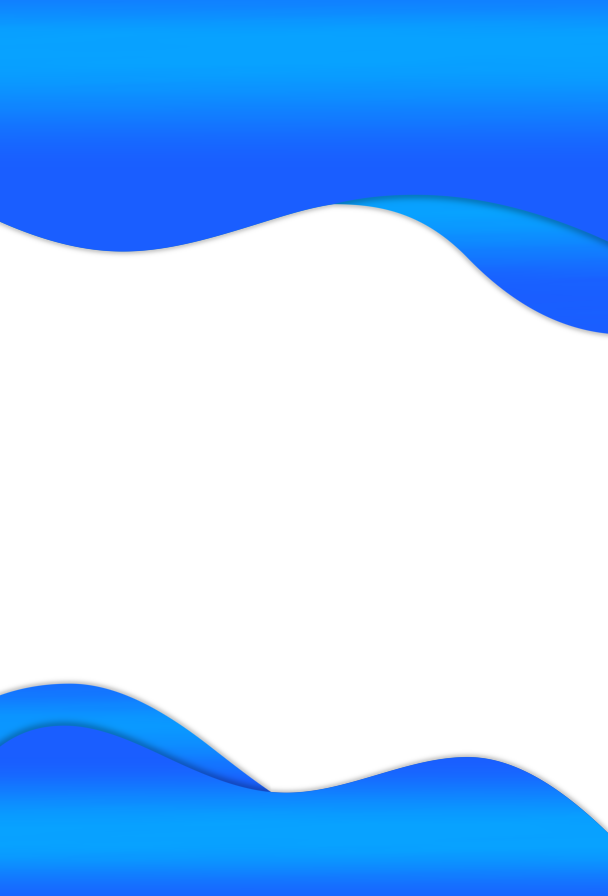
Give the GLSL for this background, as a WebGL 1 fragment shader.

```glsl
precision highp float;
// White sheet framed by blue waves above and below, each with a folded ribbon.
// Edges are cubic Hermite curves; vertical gradients, soft edge shadows and
// faint brushed streaks shade the layers.
uniform vec2 u_resolution;

#define CYAN vec3(0.03, 0.635, 1.0)
#define BLUE vec3(0.10, 0.37, 1.0)
#define PAPER_SHADE 0.20
#define PAPER_BLUR 0.0040
#define FOLD_SHADE 0.24
#define FOLD_BLUR 0.0060
#define STREAK_SCALE vec2(5.0, 190.0)
#define STREAK_AMOUNT 0.025

// Curve from knot a to knot b, knots being (x, y, slope); keeps y left of a.
float span(float y, float x, vec3 a, vec3 b) {
  if (x < a.x) return y;
  float w = b.x - a.x;
  float t = (x - a.x) / w;
  float s = t * t * (3.0 - 2.0 * t);
  float bend = t * (1.0 - t) * w;
  return mix(a.y, b.y, s) + bend * ((1.0 - t) * a.z - t * b.z);
}

// Edge heights, measured downwards: top outer, top fold, bottom outer, bottom fold.
vec4 edges(float x) {
  float top = span(0.0, x, vec3(-0.1, 0.21, 0.40), vec3(0.0, 0.2474, 0.30));
  top = span(top, x, vec3(0.0, 0.2474, 0.30), vec3(0.202, 0.2806, 0.0));
  top = span(top, x, vec3(0.202, 0.2806, 0.0), vec3(0.423, 0.25, -0.21));
  top = span(top, x, vec3(0.423, 0.25, -0.21), vec3(0.548, 0.2279, -0.10));

  float topOuter = span(top, x, vec3(0.548, 0.2279, 0.0), vec3(0.769, 0.2878, 0.70));
  topOuter = span(topOuter, x, vec3(0.769, 0.2878, 0.70), vec3(1.0, 0.3724, 0.07));

  float topFold = span(top, x, vec3(0.548, 0.2279, -0.17), vec3(0.683, 0.2174, 0.0));
  topFold = span(topFold, x, vec3(0.683, 0.2174, 0.0), vec3(1.0, 0.2695, 0.31));

  float low = span(0.0, x, vec3(-0.1, 0.91, -0.9), vec3(0.0, 0.8333, -0.51));
  low = span(low, x, vec3(0.0, 0.8333, -0.51), vec3(0.106, 0.8099, 0.0));
  low = span(low, x, vec3(0.106, 0.8099, 0.0), vec3(0.269, 0.8438, 0.32));
  low = span(low, x, vec3(0.269, 0.8438, 0.32), vec3(0.446, 0.884, 0.06));
  low = span(low, x, vec3(0.446, 0.884, 0.06), vec3(0.471, 0.8848, 0.0));
  low = span(low, x, vec3(0.471, 0.8848, 0.0), vec3(0.769, 0.845, 0.0));
  low = span(low, x, vec3(0.769, 0.845, 0.0), vec3(1.0, 0.9297, 0.66));

  float lowOuter = span(0.0, x, vec3(-0.1, 0.81, -0.40), vec3(0.0, 0.776, -0.24));
  lowOuter = span(lowOuter, x, vec3(0.0, 0.776, -0.24), vec3(0.115, 0.763, 0.0));
  lowOuter = span(lowOuter, x, vec3(0.115, 0.763, 0.0), vec3(0.346, 0.8333, 0.53));
  lowOuter = span(lowOuter, x, vec3(0.346, 0.8333, 0.53), vec3(0.446, 0.884, 0.46));
  lowOuter = x < 0.446 ? lowOuter : low;

  return vec4(topOuter, topFold, lowOuter, low);
}

float hash(vec2 p) {
  vec3 q = fract(vec3(p.xyx) * 0.1031);
  q += dot(q, q.yzx + 33.33);
  return fract((q.x + q.y) * q.z);
}

float noise(vec2 p) {
  vec2 i = floor(p);
  vec2 f = fract(p);
  f = f * f * (3.0 - 2.0 * f);
  return mix(mix(hash(i), hash(i + vec2(1, 0)), f.x),
             mix(hash(i + vec2(0, 1)), hash(i + vec2(1, 1)), f.x), f.y);
}

float cover(float d, float pixel) {
  return 1.0 - smoothstep(-0.75 * pixel, 0.75 * pixel, d);
}

// Shadow cast beyond an edge, fading with distance.
float shade(float d, float amount, float blur) {
  float k = max(d, 0.0) / blur;
  return 1.0 - amount * exp(-k * k);
}

// Wave and ribbon layers over the backdrop.
vec3 layer(vec3 back, float outer, float fold, float waveGlow, float ribbonGlow, float grain) {
  float pixel = 1.0 / u_resolution.y;
  vec3 wave = mix(BLUE, CYAN, clamp(waveGlow + grain * waveGlow, 0.0, 1.0));
  vec3 ribbon = mix(BLUE, CYAN, clamp(ribbonGlow + grain, 0.0, 1.0));
  ribbon *= shade(fold, FOLD_SHADE, FOLD_BLUR);
  back *= shade(outer, PAPER_SHADE, PAPER_BLUR);
  back = mix(back, ribbon, cover(outer, pixel));
  return mix(back, wave, cover(fold, pixel));
}

void main() {
  vec2 p = gl_FragCoord.xy / u_resolution;
  p.y = 1.0 - p.y;

  // Distances to the edges in canvas heights, positive on the white side.
  float e = 0.002;
  vec4 slope = (edges(p.x + e) - edges(p.x - e)) / (2.0 * e);
  slope *= u_resolution.y / u_resolution.x;
  vec4 d = (p.y - edges(p.x)) / sqrt(1.0 + slope * slope);
  d.zw = -d.zw;

  // Brushed streaks, slightly tilted.
  float grain = (noise((p + vec2(0.0, 0.02 * p.x)) * STREAK_SCALE) - 0.5) * 2.0 * STREAK_AMOUNT;

  // Gradient strength of each layer: 0 is blue, 1 is cyan.
  float topWave = mix(0.45, 1.0, smoothstep(-0.01, 0.045, p.y)) * (1.0 - smoothstep(0.06, 0.19, p.y));
  float topRibbon = 1.0 - smoothstep(0.23, 0.325, p.y);
  float lowWave = smoothstep(0.845, 0.925, p.y) * (1.0 - 0.9 * smoothstep(0.94, 1.005, p.y));
  float lowRibbon = mix(0.25, 0.85, smoothstep(0.76, 0.81, p.y)) * (1.0 - smoothstep(0.81, 0.885, p.y));

  vec3 color = layer(vec3(1.0), d.x, d.y, topWave, topRibbon, grain);
  color = layer(color, d.z, d.w, lowWave, lowRibbon, grain);
  gl_FragColor = vec4(color, 1.0);
}
```
